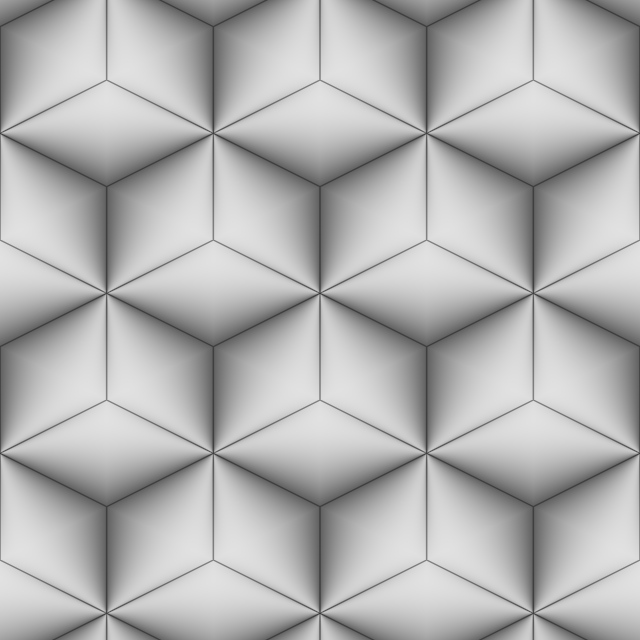
This pattern is drawn by a three.js fragment shader. Its source:

```glsl
// Isometric stacked cubes in soft grey: stretched hexagons, each split into
// three rhombic faces. Every face is shaded by its rhombus coordinates, with
// dark outer edges, shadow wedges along the inner edges and thin seams.
varying vec2 vUv;

const vec2 REPEATS = vec2(3.0, 2.0);       // whole periods across and up
const vec2 PERIOD = vec2(2.0, 6.0);        // one period in half-width units
const vec2 CENTER_A = vec2(1.0, 4.5);      // cube centers of the two row sets
const vec2 CENTER_B = vec2(0.0, 1.5);
const float FACE_HEIGHT = 0.158;           // face thickness in canvas units
const float SEAM_WIDTH = 0.0022;
const float INNER_SEAM = 0.42;
const float OUTER_SEAM = 0.35;
const float PEAK = 0.91;
const float OUTER_SHADE = 0.54;
const float OUTER_POWER = 2.3;
const float FAN_MIX = 0.35;                // 0 = fan from corners, 1 = parallel
const float WEDGE_SHADE = 0.30;
const float WEDGE_BASE = 0.05;
const float WEDGE_WIDTH = 0.10;

// Offset from the nearest center of one rectangular lattice
vec2 latticeOffset(vec2 p, vec2 center) {
  return mod(p - center + 0.5 * PERIOD, PERIOD) - 0.5 * PERIOD;
}

// Offset from the center of the hexagon containing p
vec2 hexOffset(vec2 p) {
  vec2 a = latticeOffset(p, CENTER_A);
  vec2 b = latticeOffset(p, CENTER_B);
  return abs(a.x) + abs(a.y) < 2.0 ? a : b;
}

// Coordinates along the two inner edges of the face, each from 0 to 1
vec2 faceCoords(vec2 p) {
  p.x = abs(p.x);
  return p.y < -p.x
    ? 0.5 * vec2(p.x - p.y, -p.x - p.y)
    : vec2(0.5 * (p.x + p.y), p.x);
}

float seam(float d) {
  return 1.0 - smoothstep(0.0, SEAM_WIDTH, d * FACE_HEIGHT);
}

void main() {
  vec2 face = faceCoords(hexOffset(vUv * REPEATS * PERIOD));
  float along = clamp(max(face.x, face.y), 0.0, 1.0);
  float across = clamp(min(face.x, face.y), 0.0, 1.0);

  // Fan from the sharp corner: 0 on the inner edge, 1 on the outer edge
  float fan = across / max(1.0 - along + across, 1e-4);

  // Soft shading
  float slope = mix(fan, along, FAN_MIX);
  float shade = PEAK - OUTER_SHADE * pow(slope, OUTER_POWER);
  shade -= (WEDGE_BASE + WEDGE_SHADE * along) * exp(-fan / WEDGE_WIDTH);

  // Thin seams
  shade *= 1.0 - INNER_SEAM * seam(across);
  shade *= 1.0 - OUTER_SEAM * seam(1.0 - along);

  gl_FragColor = vec4(vec3(shade), 1.0);
}
```
